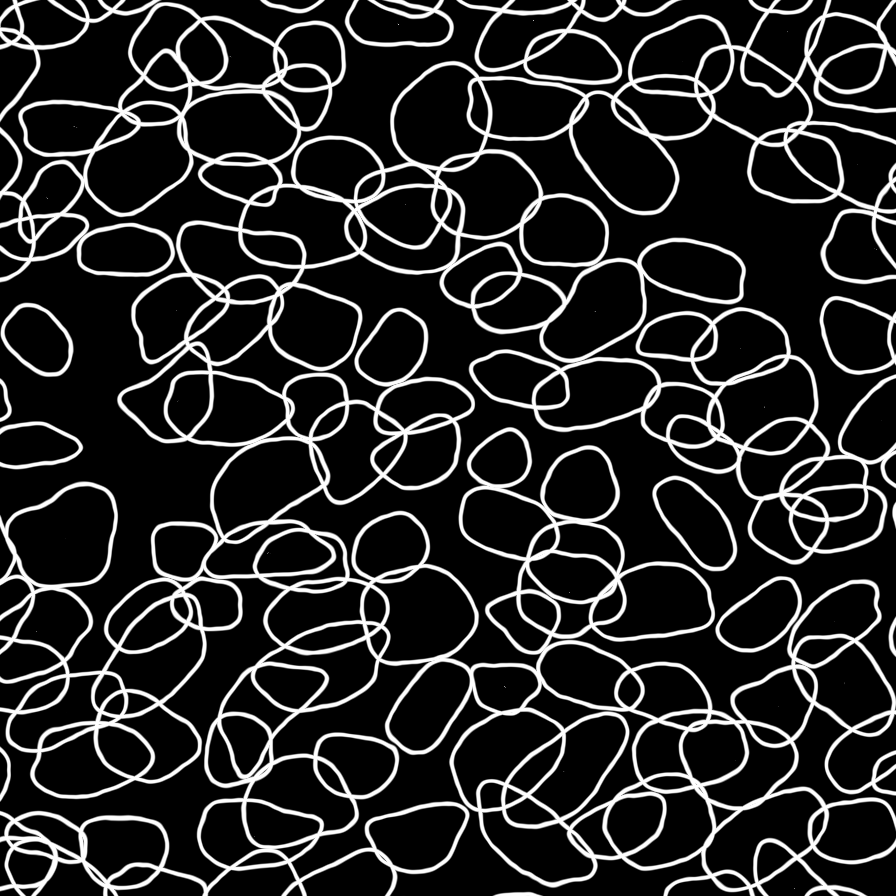
This pattern is drawn by a WebGL 1 fragment shader. Its source:

```glsl
precision highp float;

uniform vec2 u_resolution;

#define GRID vec2(10.2, 12.4)      // cells across and up
#define JITTER 0.36                // wander from the grid, in grid steps
#define EMPTY_SHARE 0.07           // share of grid places left bare
#define RADIUS_MIN 0.031
#define RADIUS_MAX 0.057
#define STRETCH_MAX 1.46
#define TILT 1.25                  // widest turn from level, in radians
#define LUMPINESS 0.15
#define BEND 0.36
#define LINE_HALF_WIDTH 0.0023
#define EDGE_SOFTNESS 0.0011
#define WOBBLE 0.0011              // fine roughness of the outline

const vec3 BACKGROUND = vec3(0.0);
const vec3 OUTLINE = vec3(0.995);

vec4 hash4(vec2 p) {
  vec4 q = fract(p.xyxy * vec4(0.1031, 0.1030, 0.0973, 0.1099));
  q += dot(q, q.wzxy + 33.33);
  return fract((q.xxyz + q.yzzw) * q.zywx);
}

// Smooth two-channel value noise, centred on zero
vec2 noise2(vec2 p) {
  vec2 i = floor(p), f = fract(p);
  f = f * f * (3.0 - 2.0 * f);
  vec2 low = mix(hash4(i).xy, hash4(i + vec2(1.0, 0.0)).xy, f.x);
  vec2 high = mix(hash4(i + vec2(0.0, 1.0)).xy, hash4(i + 1.0).xy, f.x);
  return mix(low, high, f.y) - 0.5;
}

// Implicit shape of a lumpy, bent, slightly boxy ellipse: zero on its rim
float cellField(vec2 p, vec2 axes, float bend, float lump, vec4 phase) {
  vec2 q = p / axes;
  q.y += bend * (q.x * q.x - 0.4);
  float a = atan(q.y, q.x);
  vec4 turn = 6.2832 * phase;
  float rim = 1.0 + lump * (0.7 * cos(2.0 * a + turn.x)
    + 0.8 * cos(3.0 * a + turn.y) + 0.3 * cos(5.0 * a + turn.z));
  float power = mix(2.0, 2.9, phase.w);
  vec2 s = pow(abs(q) + 0.0001, vec2(power));
  return pow(s.x + s.y, 1.0 / power) - rim;
}

// Approximate distance from p to the rim of the cell at one grid place
float rimDistance(vec2 p, vec2 id) {
  vec4 place = hash4(id + 17.0);
  vec4 form = hash4(id + 71.0);
  vec4 phase = hash4(id + 139.0);
  if (place.z < EMPTY_SHARE) return 1.0;

  vec2 center = (id + 0.5 + JITTER * (2.0 * place.xy - 1.0)) / GRID;
  vec2 d = p - center;
  if (dot(d, d) > 0.02) return 1.0;

  float tilt = TILT * (place.w + form.x - 1.0);
  float c = cos(tilt), s = sin(tilt);
  d = vec2(c * d.x + s * d.y, c * d.y - s * d.x);

  float stretch = mix(1.0, STRETCH_MAX, form.y);
  vec2 axes = mix(RADIUS_MIN, RADIUS_MAX, form.z) * vec2(stretch, 1.0 / stretch);
  float skew = 2.0 * form.w - 1.0;
  float bend = BEND * skew * abs(skew);
  float lump = LUMPINESS * mix(0.2, 1.0, phase.x * phase.x);

  // Dividing by the slope turns the field into a distance
  float e = 0.0008;
  float f = cellField(d, axes, bend, lump, phase);
  vec2 slope = vec2(cellField(d + vec2(e, 0.0), axes, bend, lump, phase),
                    cellField(d + vec2(0.0, e), axes, bend, lump, phase)) - f;
  return abs(f) * e / max(length(slope), 0.00001);
}

void main() {
  float size = min(u_resolution.x, u_resolution.y);
  vec2 p = gl_FragCoord.xy / size;
  p += WOBBLE * noise2(p * 120.0) + 3.0 * WOBBLE * noise2(p * 42.0 + 9.0);
  p += vec2(0.37, 0.53);

  // Nearest rim among the surrounding cells
  vec2 home = floor(p * GRID);
  float nearest = 1.0;
  for (int y = -2; y <= 2; y++) {
    for (int x = -2; x <= 2; x++) {
      nearest = min(nearest, rimDistance(p, home + vec2(float(x), float(y))));
    }
  }

  float soft = max(EDGE_SOFTNESS, 0.55 / size);
  float ink = 1.0 - smoothstep(LINE_HALF_WIDTH - soft, LINE_HALF_WIDTH + soft, nearest);
  gl_FragColor = vec4(mix(BACKGROUND, OUTLINE, ink), 1.0);
}
```
